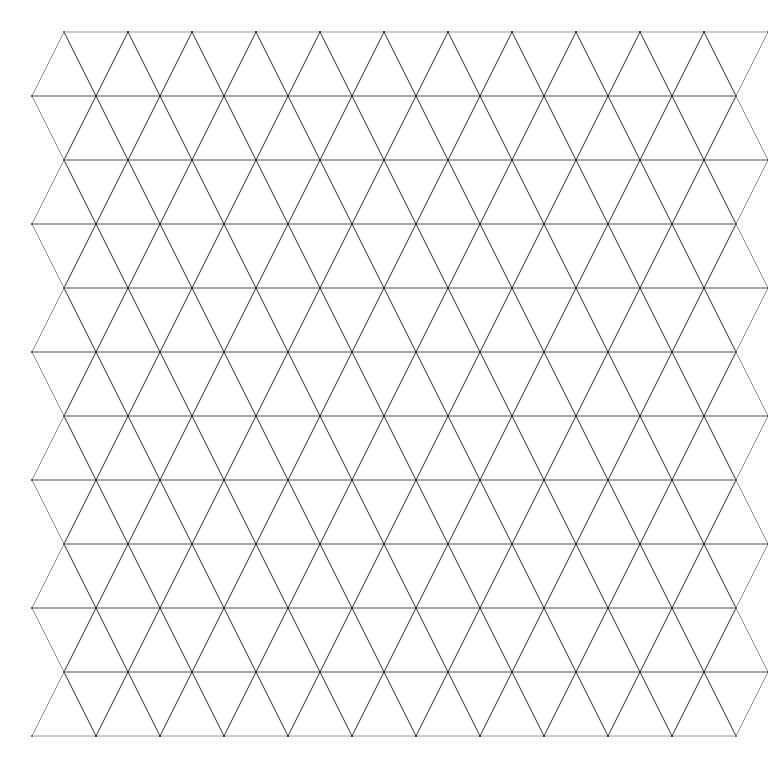
Give the GLSL for this pattern, as a three.js fragment shader.

```glsl
// Thin black triangular lattice, eleven by eleven, with a zigzag outline on white.
varying vec2 vUv;

const float CELLS = 12.0;          // cell widths across the canvas
const float COUNT = 11.0;          // triangles per row, and rows
const float MARGIN = 0.5;          // lower left margin, in cells
const float INNER_WIDTH = 0.0108;  // line widths, in cells
const float OUTER_WIDTH = 0.0064;
const float SLANT = 0.894427;      // sideways offset to distance from a slanted side
const vec3 PAPER = vec3(1.0);
const vec3 INK = vec3(0.0);

// Distance to the nearest integer
float gridDistance(float x) {
  return abs(x - floor(x + 0.5));
}

// Share of a pixel covered by a line of the given width
float lineCoverage(float dist, float width, float pixel) {
  return clamp(0.5 * (width + pixel) - dist, 0.0, min(width, pixel)) / pixel;
}

// Sideways shift of the rows: 0 on even rows, half a cell on odd rows
float rowShift(float y) {
  return 0.5 * abs(mod(y + 1.0, 2.0) - 1.0);
}

// 1 when x lies between 0 and COUNT, widened by a margin
float withinSpan(float x, float margin) {
  return step(-margin, x) * step(x, COUNT + margin);
}

// Thinner strokes along the outline, fuller ones inside
float strokeWidth(float x, float reach) {
  return mix(OUTER_WIDTH, INNER_WIDTH, withinSpan(x, -reach));
}

float latticeInk(vec2 p, float pixel) {
  float reach = 0.5 * (INNER_WIDTH + pixel) / SLANT;
  float across = p.x - rowShift(p.y);
  float sideWidth = strokeWidth(across, reach);

  // Rows and the two families of slanted sides
  float rows = lineCoverage(gridDistance(p.y), strokeWidth(p.y, reach), pixel);
  float rising = lineCoverage(gridDistance(p.x - 0.5 * p.y) * SLANT, sideWidth, pixel);
  float falling = lineCoverage(gridDistance(p.x + 0.5 * p.y) * SLANT, sideWidth, pixel);
  float ink = 1.0 - (1.0 - rows) * (1.0 - rising) * (1.0 - falling);

  return ink * withinSpan(across, reach) * withinSpan(p.y, reach);
}

void main() {
  vec2 p = vUv * CELLS - MARGIN;
  float pixel = max(fwidth(vUv.y) * CELLS, 0.00001);
  gl_FragColor = vec4(mix(PAPER, INK, latticeInk(p, pixel)), 1.0);
}
```
